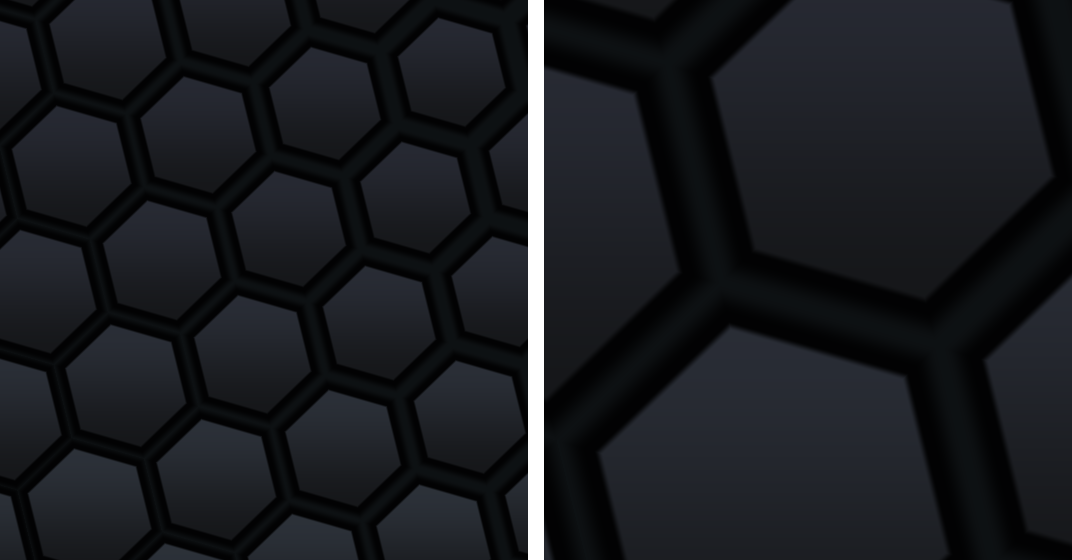
Left, the full canvas; right, a detail of the centre.
Give the GLSL for this pattern, as a Shadertoy shader.

```glsl
// Local position inside the nearest cell of a unit triangular lattice
vec2 hexLocal(vec2 q) {
    vec2 period = vec2(1.0, sqrt(3.0));
    vec2 a = mod(q, period) - 0.5 * period;
    vec2 b = mod(q + 0.5 * period, period) - 0.5 * period;
    return dot(a, a) < dot(b, b) ? a : b;
}

// Distance from the centre measured along the face normals
float hexRadius(vec2 q) {
    q = abs(q);
    return max(q.x, dot(q, vec2(0.5, 0.866)));
}

void mainImage(out vec4 fragColor, in vec2 fragCoord) {
    vec2 p = (fragCoord - 0.5 * iResolution.xy) / iResolution.y;

    // Tilted honeycomb lattice
    float spacing = 0.2331;
    float tilt = 0.2426;
    mat2 turn = mat2(cos(tilt), sin(tilt), -sin(tilt), cos(tilt));
    vec2 local = spacing * hexLocal((p - vec2(0.0443, 0.0911)) * turn / spacing);
    vec2 offset = turn * local;
    vec2 center = p - offset;

    // Cells shrink toward the upper right
    float apothem = 0.0919 - dot(center - vec2(0.0443, 0.0911), vec2(0.0125, 0.006));
    float edge = hexRadius(local) - apothem;

    // Soft grey walls between black outlines
    vec3 wall = mix(vec3(0.008, 0.009, 0.012), vec3(0.052, 0.065, 0.073),
                    smoothstep(0.007, 0.022, edge));

    // Cell faces lit from above, a little brighter low on the canvas
    vec3 top = mix(vec3(0.172, 0.192, 0.222), vec3(0.150, 0.160, 0.196),
                   smoothstep(-0.5, 0.2, center.y));
    float light = smoothstep(-1.25, 1.1, offset.y / apothem);
    vec3 face = mix(vec3(0.083, 0.088, 0.098), top, light);

    float blur = max(0.0025, 1.0 / iResolution.y);
    vec3 color = mix(face, wall, smoothstep(-blur, blur, edge));
    fragColor = vec4(color, 1.0);
}
```
